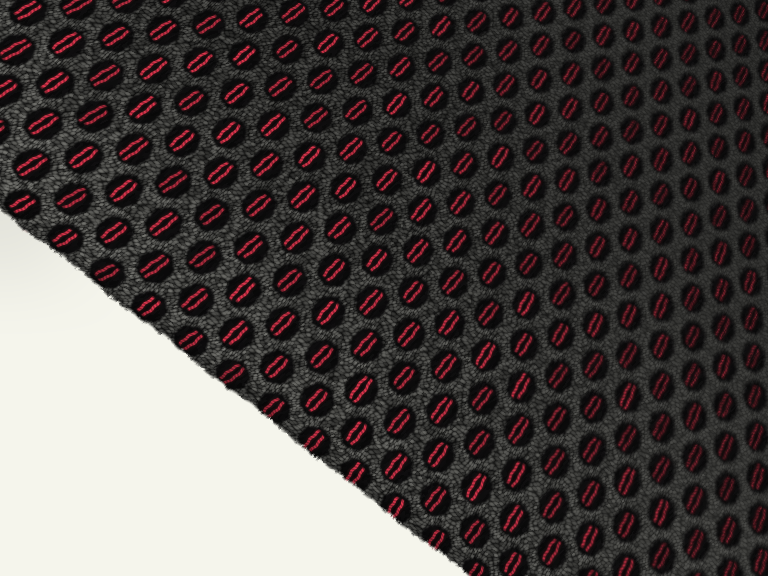
Reproduce this texture procedurally as a WebGL 2 fragment shader.

```glsl
#version 300 es
precision highp float;
uniform vec2 u_resolution;
out vec4 outColor;

#define HOLE_RADIUS 0.385
#define THREAD_GAP 0.085
#define THREAD_WIDTH 0.034
#define THREAD_LENGTH 0.31
#define GRAIN vec2(9.0, 15.0)
#define EDGE_BEND 0.026
#define EDGE_WIDTH 0.045
#define PAPER vec3(0.96, 0.96, 0.925)
#define CLOTH vec3(0.24, 0.24, 0.23)
#define PIT vec3(0.045, 0.043, 0.045)
#define MAROON vec3(0.27, 0.075, 0.09)
#define RED vec3(0.84, 0.20, 0.29)

float hash(vec2 p) {
  p = fract(p * vec2(0.1731, 0.2197));
  p += dot(p, p.yx + 23.47);
  return fract((p.x + p.y) * p.x * 7.31);
}

// Distance to the nearest stitch and that stitch's random tone
vec2 stitches(vec2 p) {
  vec2 cell = floor(p), nearest = vec2(9.0, 0.0);
  for (int j = -1; j <= 1; j++)
    for (int i = -1; i <= 1; i++) {
      vec2 id = cell + vec2(i, j);
      vec2 site = id + 0.15 + 0.7 * vec2(hash(id + 3.1), hash(id + 47.7));
      float d = length(p - site);
      if (d < nearest.x) nearest = vec2(d, hash(id + 91.3));
    }
  return nearest;
}

// Columns and rows of the receding cloth
vec2 latticeCoords(vec2 p) {
  float down = 1.0 - p.y, left = 1.101 - p.x;
  float col = (p.x + 0.332 * down) / (1.0 + 0.29 * down);
  float row = (down - 0.145 * left) / (1.0 + 0.242 * left);
  return vec2(-log(max(1.0 - 0.394 * col, 0.05)) * 29.3 - 2.64,
              log(max(1.0 + 0.461 * row, 0.05)) * 40.0 - 0.98);
}

// Coverage of the twin bowed threads in a hole, x bright and y soft
vec2 threads(vec2 t, float seed, float soft) {
  vec2 cover = vec2(0.0);
  for (float side = -1.0; side < 2.0; side += 2.0) {
    float bow = side * THREAD_GAP * (1.15 - 4.0 * t.x * t.x);
    float wobble = 0.010 * sin(t.x * 23.0 + seed * 40.0 + side);
    float d = abs(t.y - bow - wobble);
    float reach = THREAD_LENGTH * (0.88 + 0.22 * fract(seed * 7.0 + side * 0.37));
    float ends = 1.0 - smoothstep(reach - 0.06, reach + soft, abs(t.x));
    float twist = 0.78 + 0.22 * sin(t.x * 75.0 + side * t.y * 30.0 + seed * 9.0);
    float core = 1.0 - smoothstep(THREAD_WIDTH - soft, THREAD_WIDTH + soft, d);
    float halo = 1.0 - smoothstep(0.0, THREAD_WIDTH * 2.6 + soft, d);
    cover = max(cover, vec2(core * twist, halo) * ends);
  }
  return cover;
}

void main() {
  vec2 p = gl_FragCoord.xy / u_resolution.y;
  float pixel = 1.0 / u_resolution.y;

  // The cloth curls away toward its diagonal border
  vec2 inward = vec2(0.617, 0.787);
  float depth = (p.y - 0.638 + 0.783 * p.x) / 1.27;
  depth += 0.002 * sin(p.x * 38.0) + 0.001 * sin(p.x * 211.0);
  vec2 bent = p - inward * EDGE_BEND * exp(-max(depth, 0.0) / EDGE_WIDTH);
  vec2 uv = latticeCoords(bent);
  vec2 id = round(uv), f = uv - id;
  float seed = hash(id + 120.0);

  // Focus fades toward the right
  float far = smoothstep(0.62, 1.3, p.x + 0.25 * (p.y - 0.5));
  float soft = pixel * 14.0 + 0.05 * far;

  // Hole outline, slightly ragged
  vec2 q = vec2(f.x - 0.1 * f.y, 0.2 * f.x - f.y);
  float angle = atan(q.y, q.x);
  float ragged = 0.012 * sin(angle * 7.0 + seed * 30.0) + 0.008 * sin(angle * 17.0 + seed * 70.0);
  float rim = length(q * vec2(1.0, 0.97)) - HOLE_RADIUS - ragged;
  float hole = 1.0 - smoothstep(-soft - 0.02, soft + 0.02, rim);

  // Knitted ground, its stitches flowing around the holes
  vec2 flow = uv + 0.10 * vec2(sin(uv.y * 6.283), sin(uv.x * 6.283));
  vec2 grain = stitches(mat2(0.88, 0.47, -0.47, 0.88) * flow * GRAIN);
  float yarn = (1.2 - 0.85 * smoothstep(0.15, 0.85, grain.x)) * (0.65 + 0.7 * grain.y);
  yarn = mix(yarn, 0.92, 0.65 * far);
  float light = mix(1.18, 0.78, smoothstep(0.02, 0.75, depth));
  light *= 0.95 + 0.08 * sin(p.x * 5.0 + p.y * 3.0);
  float lip = exp(-abs(rim) * 16.0) * dot(normalize(q + 1e-4), vec2(-0.6, -0.8));
  vec3 cloth = CLOTH * yarn * light * (1.0 + 0.25 * lip);

  // Dark pit with a maroon backing and red threads
  float tilt = mix(0.68, 1.02, clamp(p.x / 1.33, 0.0, 1.0)) + 0.16 * (seed - 0.5);
  vec2 along = vec2(cos(tilt), sin(tilt));
  vec2 t = vec2(dot(q, along), dot(q, vec2(-along.y, along.x)) - 0.02);
  vec2 red = threads(t, seed, pixel * 9.0 + 0.035 * far);
  float fray = mix(1.0, 0.35 + 0.6 * grain.y, far);
  float glow = (0.75 + 0.35 * seed) * mix(1.0, 0.62, far);
  vec3 pit = PIT * (0.7 + 0.6 * grain.y);
  pit = mix(pit, MAROON, red.y * 0.75 * glow);
  pit = mix(pit, RED, red.x * glow * fray);
  vec3 color = mix(cloth, pit, hole);

  // Pale backdrop beyond the fuzzy border
  color *= 0.72 + 0.28 * smoothstep(0.0, 0.03, depth);
  vec3 paper = PAPER * (1.0 - 0.07 * smoothstep(0.25, 0.0, p.x) * smoothstep(0.4, 0.65, p.y));
  float fuzz = 0.004 * (grain.y - 0.5);
  float cover = smoothstep(-pixel - 0.002, pixel + 0.002, depth + fuzz);
  outColor = vec4(mix(paper, color, cover), 1.0);
}
```
